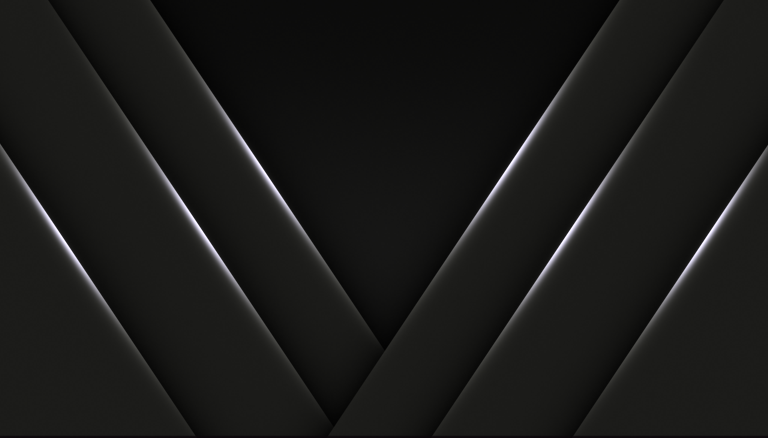
Write a Shadertoy shader that draws this background.

```glsl
// Dark stacked panels slanting into a V, each with a lit metallic rim.
// Panels are half planes painted inner to outer, left side then right side;
// each one drops a soft shadow and carries a rim glow that fades along its edge.

const float SLOPE = 1.495;
const vec3 PANEL = vec3(0.108, 0.108, 0.100);
const vec3 RIM_GREY = vec3(0.40, 0.40, 0.385);
const vec3 RIM_LIGHT = vec3(0.60, 0.58, 0.72);

float hash(vec2 p) {
    return fract(sin(dot(p, vec2(12.9898, 78.233))) * 43758.5453);
}

float bell(float x, float width) {
    float t = x / width;
    return exp(-t * t);
}

// Signed distance to a slanted edge, positive on the panel
float edgeDistance(vec2 p, float foot) {
    return (p.x - foot - p.y / SLOPE) * SLOPE / sqrt(1.0 + SLOPE * SLOPE);
}

// Central backdrop, darker toward the top
vec3 backdrop(vec2 p) {
    float light = mix(0.094, 0.047, smoothstep(0.35, 1.0, p.y));
    return vec3(light) * vec3(1.0, 1.0, 0.96);
}

// Rim light: long grey sheen plus a short bright streak
vec3 rim(float d, float along) {
    float inner = max(d, 0.0);
    vec3 sheen = RIM_GREY * bell(along, 0.30) * exp(-inner / 0.011);
    vec3 streak = RIM_LIGHT * bell(along, 0.135) * bell(inner, 0.010);
    return sheen + streak;
}

vec3 paintPanel(vec3 below, vec2 p, float foot, float glowY, float pixel) {
    float d = edgeDistance(p, foot);
    float outer = max(-d, 0.0);
    float shadow = 0.72 * exp(-outer / 0.040);
    vec3 spill = RIM_GREY * 0.25 * bell(p.y - glowY, 0.13) * exp(-outer / 0.006);
    vec3 surface = PANEL + rim(d, p.y - glowY);
    float cover = smoothstep(-pixel, pixel, d);
    return mix(below * (1.0 - shadow) + spill, surface, cover);
}

void mainImage(out vec4 fragColor, in vec2 fragCoord) {
    vec2 p = (fragCoord - vec2(0.5 * iResolution.x, 0.0)) / iResolution.y;
    float pixel = 0.8 / iResolution.y;
    vec3 color = backdrop(p);

    // Edge feet and glow heights, inner to outer
    vec3 leftFeet = vec3(-0.135, 0.098, 0.427);
    vec3 rightFeet = vec3(-0.131, 0.107, 0.429);
    vec3 leftGlow = vec3(0.61, 0.485, 0.46);
    vec3 rightGlow = vec3(0.625, 0.465, 0.46);

    for (int i = 0; i < 3; i++) {
        color = paintPanel(color, vec2(-p.x, p.y), leftFeet[i], leftGlow[i], pixel);
    }
    for (int i = 0; i < 3; i++) {
        color = paintPanel(color, p, rightFeet[i], rightGlow[i], pixel);
    }

    // Thin dark base line and faint grain against banding
    float base = 1.0 - smoothstep(0.003, 0.007, p.y);
    color = mix(color, vec3(0.045, 0.02, 0.04), base * 0.8);
    color += (hash(floor(p * 292.0)) - 0.5) * 0.004;

    fragColor = vec4(clamp(color, 0.0, 1.0), 1.0);
}
```
